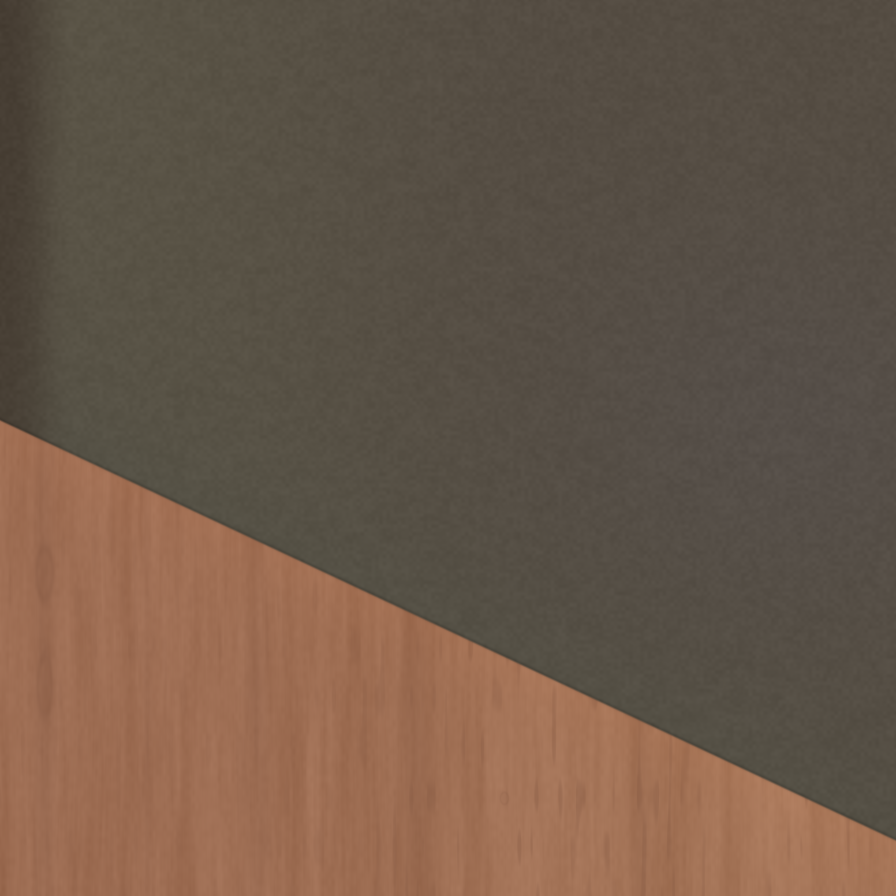
This texture is drawn by a three.js fragment shader. Its source:

```glsl
// Matte olive-brown panel above a diagonal edge, with vertical-grained wood below.
varying vec2 vUv;

const float EDGE_LEFT = 0.531;     // edge height at the left side
const float EDGE_SLOPE = -0.469;
const float EDGE_SOFT = 0.0016;
const vec3 PANEL_OLIVE = vec3(0.350, 0.326, 0.273);
const vec3 PANEL_BROWN = vec3(0.333, 0.301, 0.262);
const vec3 PANEL_VIOLET = vec3(0.337, 0.309, 0.285);
const vec3 PANEL_GREEN = vec3(0.331, 0.318, 0.273);
const vec3 PANEL_SHADE = vec3(0.275, 0.240, 0.200);
const vec3 WOOD_LEFT = vec3(0.615, 0.425, 0.322);
const vec3 WOOD_RIGHT = vec3(0.646, 0.458, 0.345);
const vec3 WOOD_DARK = vec3(0.480, 0.315, 0.235);
const float PANEL_GRAIN = 0.022;
const float FIBRE_CONTRAST = 0.055;

float hash(vec2 p) {
  vec3 q = fract(vec3(p.xyx) * 0.1031);
  q += dot(q, q.yzx + 33.33);
  return fract((q.x + q.y) * q.z);
}

float noise(vec2 p) {
  vec2 i = floor(p), f = fract(p);
  f = f * f * (3.0 - 2.0 * f);
  return mix(mix(hash(i), hash(i + vec2(1.0, 0.0)), f.x),
             mix(hash(i + vec2(0.0, 1.0)), hash(i + vec2(1.0)), f.x), f.y);
}

float fbm(vec2 p) {
  float sum = 0.0, amp = 0.5;
  for (int i = 0; i < 4; i++) {
    sum += amp * noise(p);
    p = p * 2.03 + 17.1;
    amp *= 0.5;
  }
  return sum / 0.9375;
}

// Soft vertical stain of half-width w around x = c
float band(float x, float c, float w) {
  float d = (x - c) / w;
  return exp(-d * d);
}

// Small oval knot with a dark pointed outline
float knot(vec2 p, vec2 centre, vec2 size) {
  vec2 d = (p - centre) / size;
  float r = length(d);
  return exp(-r * r) * 0.5 + 0.5 * exp(-pow((r - 1.1) * 3.5, 2.0));
}

vec3 panelColor(vec2 p, float above) {
  vec3 col = mix(PANEL_OLIVE, PANEL_BROWN, smoothstep(0.12, 0.65, p.x));
  vec2 tint = (p - vec2(0.88, 0.52)) / vec2(0.25, 0.22);
  col = mix(col, PANEL_VIOLET, exp(-dot(tint, tint)));
  col = mix(col, PANEL_GREEN, 0.8 * exp(-max(above, 0.0) * 9.0));

  // Shaded strip down the left side
  float shade = 1.0 - smoothstep(0.008, 0.085, p.x);
  col = mix(col, PANEL_SHADE, shade * (0.75 + 0.25 * p.y));

  // Fine speckle over soft mottling
  float speckle = noise(p * 240.0) - 0.5;
  float mottle = fbm(p * vec2(75.0, 100.0)) - 0.5;
  return col + PANEL_GRAIN * (speckle + mottle);
}

vec3 woodColor(vec2 p, float below) {
  vec3 col = mix(WOOD_LEFT, WOOD_RIGHT, smoothstep(0.1, 0.95, p.x));
  float sway = 0.006 * (noise(vec2(p.x * 12.0, p.y * 5.0)) - 0.5);
  float x = p.x + sway;

  // Fibres stretched along the height
  float broad = fbm(vec2(x * 34.0, p.y * 1.6)) - 0.5;
  float fine = fbm(vec2(x * 130.0, p.y * 7.0)) - 0.5;
  float speckle = noise(p * vec2(250.0, 130.0)) - 0.5;
  col += FIBRE_CONTRAST * (broad + fine) + 0.016 * speckle;

  // Stains and seams
  float stain = 0.16 * band(x, 0.050, 0.012) + 0.14 * band(x, 0.288, 0.013)
              + 0.13 * band(x, 0.462, 0.022) + 0.08 * band(x, 0.166, 0.005)
              + 0.13 * band(x, 0.715, 0.009);
  stain *= 0.5 + noise(vec2(x * 60.0, p.y * 9.0));

  // Scattered short pores, denser to the right
  float pores = smoothstep(0.70, 0.92, noise(vec2(x * 150.0, p.y * 18.0 + 40.0)));
  stain += pores * mix(0.08, 0.24, smoothstep(0.25, 0.6, p.x));

  // Knots on the left plank and a small one near the centre
  stain += 0.36 * knot(p, vec2(0.050, 0.360), vec2(0.008, 0.026));
  stain += 0.28 * knot(p, vec2(0.050, 0.235), vec2(0.007, 0.030));
  stain += 0.25 * knot(p, vec2(0.563, 0.109), vec2(0.004, 0.006));
  col = mix(col, WOOD_DARK, clamp(stain, 0.0, 0.7));

  // Warm light along the cut edge
  return col + vec3(0.022, 0.010, 0.002) * exp(-max(below, 0.0) * 22.0);
}

void main() {
  float height = vUv.y - (EDGE_LEFT + EDGE_SLOPE * vUv.x);
  float dist = height / sqrt(1.0 + EDGE_SLOPE * EDGE_SLOPE);
  float cover = smoothstep(-EDGE_SOFT, EDGE_SOFT, dist);
  vec3 col = mix(woodColor(vUv, -dist), panelColor(vUv, dist), cover);

  // Thin contact shadow on the seam
  float seam = exp(-pow((dist - 0.001) / 0.0022, 2.0));
  col *= 1.0 - 0.14 * seam;
  gl_FragColor = vec4(col, 1.0);
}
```
